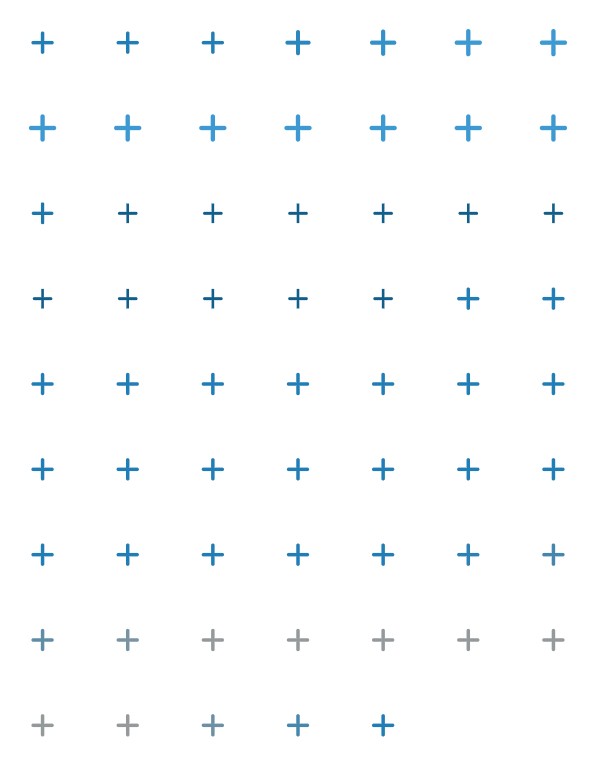
A WebGL 2 fragment shader for this pattern:

```glsl
#version 300 es
precision highp float;
// Grid of small plus signs on white, drifting in size and colour in reading order.

#define GRID vec2(7.0, 9.0)
#define PLUS_COUNT 61.0
#define ARM_BASE vec2(0.131, 0.0205)   // half length, half width, in cells
#define ARM_LARGE vec2(0.160, 0.0255)
#define ARM_SMALL vec2(0.115, 0.0175)
#define BLUE vec3(0.13, 0.49, 0.71)
#define SKY vec3(0.24, 0.60, 0.82)
#define NAVY vec3(0.07, 0.37, 0.54)
#define GREY vec3(0.58, 0.60, 0.61)

uniform vec2 u_resolution;
out vec4 fragColor;

float ramp(float start, float end, float x) {
    return clamp((x - start) / (end - start), 0.0, 1.0);
}

// Weight that rises from a to b, then falls from c to d.
float band(float a, float b, float c, float d, float x) {
    return ramp(a, b, x) * (1.0 - ramp(c, d, x));
}

// Horizontal bar with rounded corners.
float barDistance(vec2 p, vec2 halfSize, float radius) {
    vec2 d = abs(p) - halfSize + radius;
    return length(max(d, 0.0)) + min(max(d.x, d.y), 0.0) - radius;
}

void main() {
    // Cells, counted from the top left.
    vec2 uv = gl_FragCoord.xy / u_resolution;
    vec2 grid = vec2(uv.x, 1.0 - uv.y) * GRID;
    vec2 cell = floor(grid);
    float index = cell.y * GRID.x + cell.x;

    // Square coordinates around each cell centre.
    vec2 cellSize = u_resolution / GRID;
    float unit = min(cellSize.x, cellSize.y);
    vec2 p = (fract(grid) - 0.5) * cellSize / unit;

    // Groups along the reading order.
    float large = band(2.0, 5.0, 13.0, 14.0, index);
    float small = band(13.7, 15.0, 25.0, 26.0, index);
    float faded = band(46.6, 51.0, 57.0, 60.0, index);

    // Arms: the vertical one is slimmer and blunter on small signs.
    vec2 arm = mix(ARM_BASE, ARM_LARGE, sqrt(large));
    arm = mix(arm, ARM_SMALL, small);
    vec2 upright = arm * vec2(1.0, 1.0 - 0.12 * small);
    float across = barDistance(p, arm, arm.y);
    float down = barDistance(p.yx, upright, upright.y * (1.0 - 0.8 * small));
    float dist = min(across, down);

    // Colour of the sign.
    vec3 ink = mix(BLUE, SKY, large);
    ink = mix(ink, NAVY, small);
    ink = mix(ink, GREY, faded);

    // Smooth edge, one pixel wide.
    float cover = clamp(0.5 - dist * unit, 0.0, 1.0);
    cover *= 1.0 - step(PLUS_COUNT, index);
    fragColor = vec4(mix(vec3(1.0), ink, cover), 1.0);
}
```
